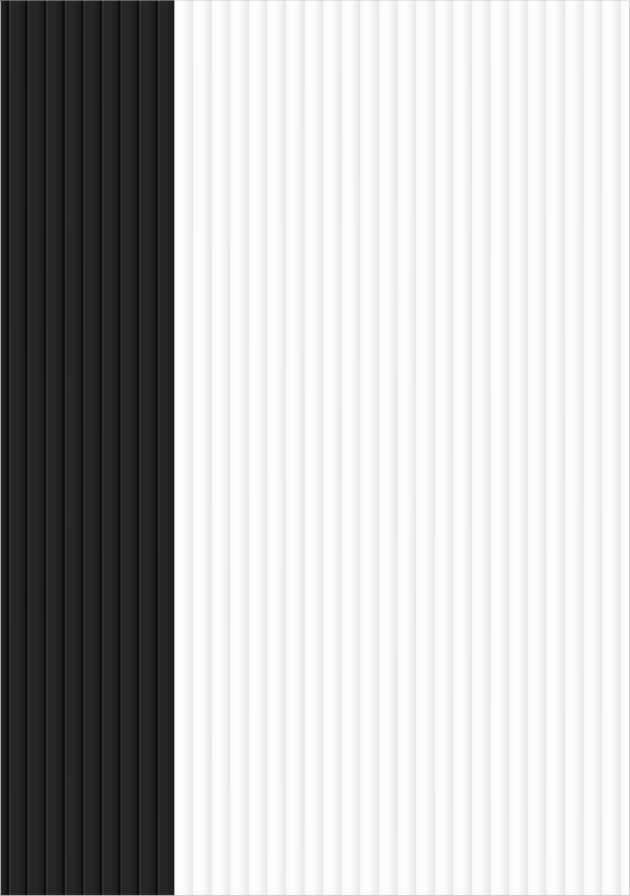
Write a Shadertoy shader that draws this pattern.

```glsl
// Vertical fluted panel: a black band on the left, white ribs on the right, thin grey rim.

const float RIB_WIDTH = 0.02952;   // fraction of canvas width
const float BAND_EDGE = 0.2768;    // where black meets white
const float RIM_WIDTH = 0.0018;

float hash(vec2 p) {
    return fract(sin(dot(p, vec2(127.1, 311.7))) * 43758.5453);
}

// Smooth random value along one rib
float ribNoise(float rib, float y) {
    float cell = floor(y);
    float blend = smoothstep(0.0, 1.0, fract(y));
    return mix(hash(vec2(rib, cell)), hash(vec2(rib, cell + 1.0)), blend);
}

// Soft-edged bar from start to end
float bar(float x, float start, float end, float blur) {
    return smoothstep(start - blur, start + blur, x)
         - smoothstep(end - blur, end + blur, x);
}

// White rib: bright crest fading into a grey right flank
vec3 whiteRib(float t, float blur, float wear) {
    float tone = 0.992 - 0.016 * (1.0 - smoothstep(0.0, 0.25, t));
    tone -= 0.07 * smoothstep(0.4, 1.0, t);
    tone -= 0.025 * wear * bar(t, 0.94, 1.1, blur);
    // Blend the jump back to the next crest
    tone = mix(tone, 0.955, 0.5 * (1.0 - smoothstep(0.0, blur, min(t, 1.0 - t))));
    return vec3(tone);
}

// Black rib: dark groove, fine highlight, then a gently shaded face
vec3 blackRib(float t, float blur, float wear) {
    float tone = mix(0.15, 0.115, smoothstep(0.5, 0.95, t));
    float groove = bar(t, -0.03, 0.1, blur) + bar(t, 0.97, 1.1, blur);
    tone = mix(tone, 0.055, clamp(groove, 0.0, 1.0));
    tone += (0.035 + 0.015 * wear) * bar(t, 0.12, 0.2, blur);
    return vec3(tone);
}

void mainImage(out vec4 fragColor, in vec2 fragCoord) {
    vec2 uv = fragCoord / iResolution.xy;
    float pixel = 1.0 / iResolution.x;

    // Repeat the ribs outward from the colour boundary
    float ribPosition = (uv.x - BAND_EDGE) / RIB_WIDTH;
    float rib = floor(ribPosition);
    float t = fract(ribPosition);
    float blur = 0.5 * pixel / RIB_WIDTH;

    // Slow change of edge strength along each rib
    float wear = ribNoise(rib, uv.y * 6.0);

    float whiteSide = smoothstep(-0.5 * pixel, 0.5 * pixel, uv.x - BAND_EDGE);
    vec3 color = mix(blackRib(t, blur, wear), whiteRib(t, blur, wear), whiteSide);

    // Rim around the canvas, lighter at the top
    vec2 fromEdge = min(uv, 1.0 - uv) * vec2(1.0, iResolution.y / iResolution.x);
    float edgeDistance = min(fromEdge.x, fromEdge.y);
    float rim = 1.0 - smoothstep(RIM_WIDTH - 0.5 * pixel, RIM_WIDTH + 0.5 * pixel, edgeDistance);
    color = mix(color, vec3(0.78), rim * mix(0.8, 0.4, step(0.5, uv.y) * step(fromEdge.y, fromEdge.x)));

    fragColor = vec4(color, 1.0);
}
```
